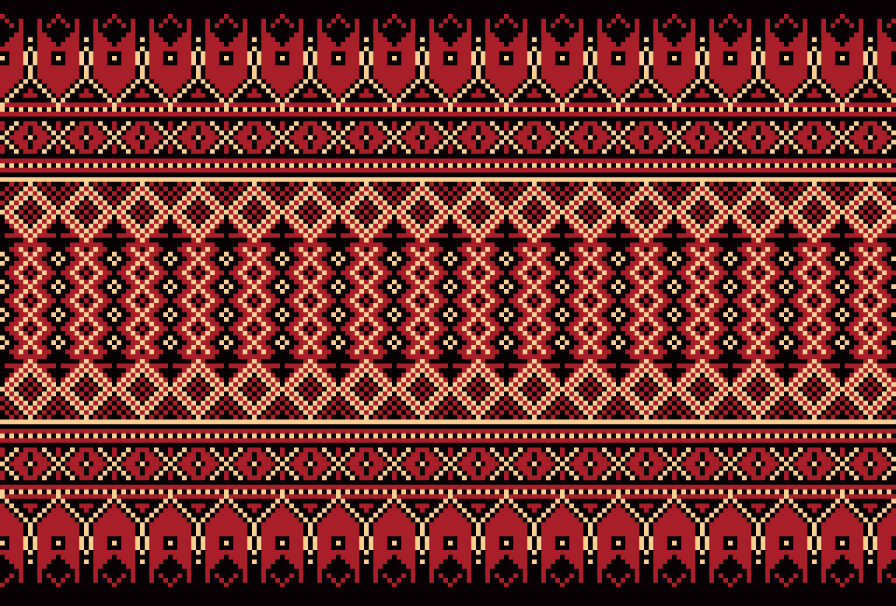
Give the GLSL for this pattern, as a WebGL 1 fragment shader.

```glsl
precision highp float;
// Woven cross-stitch border: mirrored bands of diamonds, flowers and crowned tents.

uniform vec2 u_resolution;

#define STITCHES vec2(192.0, 130.0)
#define REPEAT 12.0
#define MIRROR_ROW 64.0
#define BLACK vec3(0.03, 0.005, 0.01)
#define RED vec3(0.66, 0.12, 0.165)
#define CREAM vec3(0.98, 0.81, 0.58)
#define SAMPLES 4
#define SOFTNESS 1.15

bool eq(float x, float y) { return abs(x - y) < 0.5; }

bool within(float x, float low, float high) {
  return x > low - 0.5 && x < high + 0.5;
}

vec3 pick(bool cream, bool red) {
  return cream ? CREAM : (red ? RED : BLACK);
}

// In every band: a = stitches from the flower axis, b = from the diamond axis,
// r = rows from the mirror line.

// Chained small rings with four-petal flowers between them
vec3 lattice(float a, float b, float r) {
  float dy = abs(mod(r + 3.0, 6.0) - 3.0);
  float ring = b + dy;
  bool petal = eq(a + 3.0 - dy, 1.0);
  bool border = within(ring, 4.0, 5.0) && a > 0.5;
  return pick(eq(ring, 3.0) || petal, border || eq(ring, 0.0) || eq(ring, 2.0));
}

// Large concentric diamonds, with stepped bars on their inner side
vec3 diamonds(float a, float b, float r) {
  float ring = b + abs(r - 19.0);
  bool cream = eq(ring, 6.0) || eq(ring, 4.0);
  bool core = eq(ring, 5.0) || eq(ring, 2.0) || eq(ring, 0.0);
  bool bars = r < 18.5 && a > 0.5 && (eq(ring, 7.0) || eq(r, 14.0));
  bool checks = r > 19.5 && (eq(ring, 8.0) || eq(ring, 10.0));
  return pick(cream, core || bars || checks);
}

// Red blossoms separated by cream crosses
vec3 blossoms(float a, float b, float r) {
  float dy = abs(r - 35.0);
  float ring = b + dy;
  bool cream = eq(a, dy) || eq(ring, 0.0);
  bool petals = within(ring, 2.0, 4.0) && !(eq(b, 0.0) && eq(dy, 2.0));
  bool filler = a < 0.5 && dy > 1.5;
  return pick(cream, petals || filler);
}

// Thin stripes; the dashed ones alternate stitch by stitch
vec3 stripes(float a, float r) {
  bool dashed = eq(r, 29.0) || eq(r, 41.0);
  bool cream = eq(r, 26.0) || (dashed && eq(mod(a, 2.0), 0.0));
  bool knot = eq(r, 42.0) && a < 0.5;
  bool red = eq(r, 28.0) || eq(r, 30.0) || eq(r, 40.0) || eq(r, 42.0);
  return pick(cream || knot, red);
}

// Tents with beaded finials, and horned red crowns between them
vec3 crowns(float a, float b, float r) {
  bool tent = eq(b + r, 48.0);
  bool bead = (eq(b, 1.0) && within(r, 51.0, 53.0)) ||
              (b < 0.5 && (within(r, 49.0, 50.0) || eq(r, 54.0) || eq(r, 56.0)));
  bool eye = a < 0.5 && eq(r, 52.0);
  bool socket = a < 1.5 && within(r, 51.0, 53.0);
  bool body = a < 4.5 && r < 57.5 && b + r > 49.5 && a > r - 54.5;
  bool horn = eq(a, 4.0) && within(r, 58.0, 60.0);
  bool crest = within(r, 59.0, 61.0) && eq(a + r, 61.0);
  bool seed = r > 43.5 && b + r < 45.5;
  return pick(tent || bead || eye, (body && !socket) || horn || crest || seed);
}

vec3 stitchColor(vec2 stitch) {
  float a = abs(mod(stitch.x + REPEAT * 0.5, REPEAT) - REPEAT * 0.5);
  float b = REPEAT * 0.5 - a;
  float r = abs(stitch.y - MIRROR_ROW);
  if (r < 11.5) return lattice(a, b, r);
  if (r < 12.5) return pick(false, a > 2.5);
  if (r < 25.5) return diamonds(a, b, r);
  if (within(r, 32.0, 38.0)) return blossoms(a, b, r);
  if (r < 42.5) return stripes(a, r);
  return crowns(a, b, r);
}

void main() {
  // Average several points per pixel for smooth stitch edges
  vec3 sum = vec3(0.0);
  float n = float(SAMPLES);
  for (int j = 0; j < SAMPLES; j++) {
    for (int i = 0; i < SAMPLES; i++) {
      vec2 offset = (vec2(float(i), float(j)) + 0.5) / n - 0.5;
      vec2 uv = (gl_FragCoord.xy + offset * SOFTNESS) / u_resolution;
      uv.y = 1.0 - uv.y;
      sum += stitchColor(floor(uv * STITCHES));
    }
  }
  gl_FragColor = vec4(sum / (n * n), 1.0);
}
```
